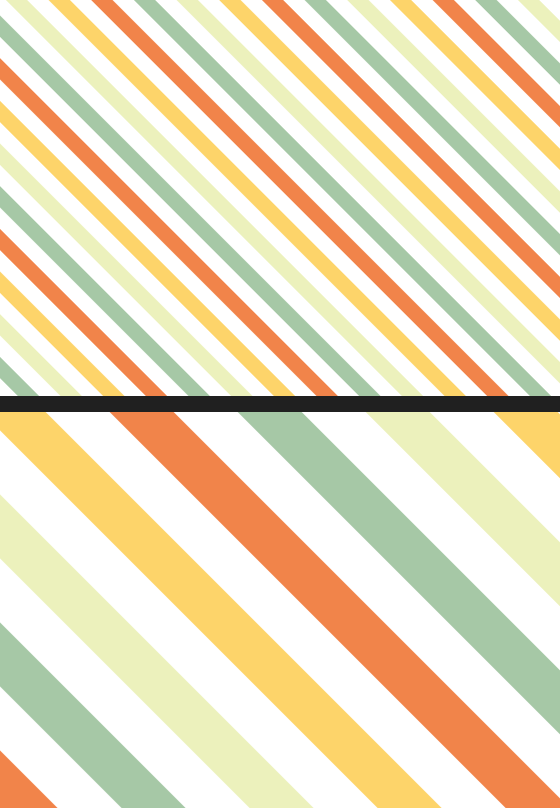
Top: the whole. Bottom: its middle third, enlarged.
Reproduce this pattern procedurally as a Shadertoy shader.

```glsl
#define PITCH 0.0762          // stripe spacing along x, in canvas widths
#define STRIPE_SHARE 0.5      // coloured part of each pitch
#define FIRST_CENTRE 0.0295   // centre of the first stripe on the top edge
#define PAPER vec3(1.0)
#define CREAM vec3(0.925, 0.945, 0.737)
#define YELLOW vec3(0.992, 0.831, 0.416)
#define ORANGE vec3(0.945, 0.518, 0.290)
#define SAGE vec3(0.651, 0.784, 0.651)

// Four colours in turn, from left to right.
vec3 stripeColour(float index) {
    float turn = mod(index, 4.0);
    if (turn < 0.5) return CREAM;
    if (turn < 1.5) return YELLOW;
    if (turn < 2.5) return ORANGE;
    return SAGE;
}

void mainImage(out vec4 fragColor, in vec2 fragCoord) {
    // Offset from the top left corner; constant along each falling diagonal.
    vec2 fromCorner = (fragCoord - vec2(0.0, iResolution.y)) / iResolution.x;
    float across = (fromCorner.x + fromCorner.y - FIRST_CENTRE) / PITCH;

    // Nearest stripe and the signed distance to its edge, in pitches.
    float index = floor(across + 0.5);
    float edge = abs(across - index) - 0.5 * STRIPE_SHARE;

    // One-pixel edge, measured at right angles to the stripe.
    float pixel = sqrt(2.0) / (iResolution.x * PITCH);
    float coverage = clamp(0.5 - edge / pixel, 0.0, 1.0);

    fragColor = vec4(mix(PAPER, stripeColour(index), coverage), 1.0);
}
```
